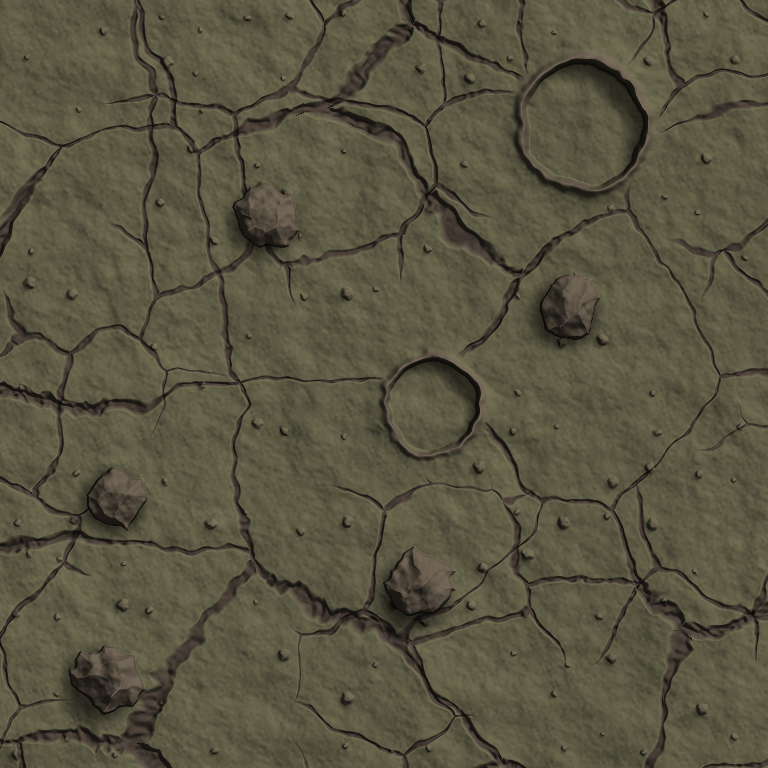
Give the GLSL for this texture, as a WebGL 1 fragment shader.

```glsl
precision highp float;
// Cracked olive ground with craters, faceted rocks and pebbles, lit from the upper right.
uniform vec2 u_resolution;

const vec3 MOSS = vec3(0.368, 0.357, 0.270);
const vec3 DIRT = vec3(0.365, 0.315, 0.275);
const vec3 LIGHT = vec3(0.485, 0.485, 0.728);
const vec2 TOWARD_LIGHT = vec2(0.7071);

struct Surface { float height; float dirt; float shade; };

vec2 hash2(vec2 p) {
  vec3 q = fract(p.xyx * vec3(0.1031, 0.1030, 0.0973));
  q += dot(q, q.yzx + 33.33);
  return fract((q.xx + q.yz) * q.zy);
}

float noise(vec2 p) {
  vec2 i = floor(p), f = fract(p);
  f = f * f * (3.0 - 2.0 * f);
  return mix(mix(hash2(i).x, hash2(i + vec2(1.0, 0.0)).x, f.x),
             mix(hash2(i + vec2(0.0, 1.0)).x, hash2(i + vec2(1.0)).x, f.x), f.y);
}

vec2 wobble(vec2 p) { return vec2(noise(p), noise(p + 17.3)) - 0.5; }

// Fine relief whose octaves all have about the same slope.
float grain(vec2 p) {
  float sum = 0.0, freq = 22.0;
  for (int i = 0; i < 4; i++) {
    sum += noise(p * freq) / freq;
    p = mat2(0.8, 0.6, -0.6, 0.8) * p + 3.7;
    freq *= 2.15;
  }
  return sum * 0.15;
}

// Distance to the border between the two nearest cell centres.
float cellBorder(vec2 p, float scale) {
  p *= scale;
  vec2 cell = floor(p), nearA = vec2(9.0), nearB = vec2(9.0);
  for (int y = -1; y <= 1; y++)
    for (int x = -1; x <= 1; x++) {
      vec2 c = cell + vec2(float(x), float(y));
      vec2 d = c + 0.1 + 0.8 * hash2(c + scale) - p;
      if (dot(d, d) < dot(nearA, nearA)) { nearB = nearA; nearA = d; }
      else if (dot(d, d) < dot(nearB, nearB)) nearB = d;
    }
  return 0.5 * dot(nearA + nearB, normalize(nearB - nearA)) / scale;
}

void addCracks(inout Surface s, vec2 p, float scale, float width) {
  float rough = noise(p * 95.0);
  float d = cellBorder(p, scale) + width * 0.7 * (rough - 0.5);
  float groove = 1.0 - smoothstep(0.25 * width, width + 0.0008, d);
  float amount = groove * smoothstep(0.0004, 0.0025, width);
  s.height += amount * (0.006 * noise(p * 130.0) * min(1.0, width * 120.0) - 0.95 * width);
  s.dirt = max(s.dirt, amount);
  s.shade *= 1.0 - 0.27 * amount;
}

void addPebbles(inout Surface s, vec2 p, float scale) {
  vec2 cell = floor(p * scale), rnd = hash2(cell + 51.0);
  vec2 d = p - (cell + 0.25 + 0.5 * hash2(cell + 7.0)) / scale;
  float radius = mix(0.003, 0.0085, rnd.x * rnd.x) * step(rnd.y, 0.45) + 0.00001;
  float r = length(d + 0.004 * wobble(p * 160.0)) / radius;
  float bump = 1.0 - smoothstep(0.25, 1.1, r);
  s.height += bump * radius * 0.75;
  s.dirt = max(s.dirt, 0.5 * bump);
  float shadow = 1.0 - smoothstep(0.4, 1.5, length(d + TOWARD_LIGHT * radius * 0.8) / radius);
  s.shade *= 1.0 - 0.25 * shadow * (1.0 - bump);
}

void addCrater(inout Surface s, vec2 p, vec2 centre, float radius) {
  vec2 d = p - centre + 0.010 * wobble(p * 24.0) + 0.005 * wobble(p * 80.0);
  float r = length(d) / radius;
  float cleared = 1.0 - smoothstep(1.1, 1.4, r);
  float inside = 1.0 - smoothstep(0.91, 1.0, r);
  float offRim = (r - 1.02) / 0.065;
  float lip = exp(-offRim * offRim);
  float apron = exp(-max(r - 1.0, 0.0) * 5.0) * (1.0 - inside);
  s.height = mix(s.height, grain(p), cleared) + radius * (0.07 * lip + 0.08 * apron - 0.13 * inside);
  s.height += 0.005 * apron * noise(p * 75.0);
  s.dirt = mix(s.dirt, 0.8 * lip, cleared);
  float shadow = smoothstep(0.82, 1.22, length(d + TOWARD_LIGHT * radius * 0.42) / radius);
  s.shade = mix(s.shade, 1.0, cleared) * (1.0 - 0.56 * shadow * inside);
}

void addRock(inout Surface s, vec2 p, vec2 centre, float radius, float seed) {
  vec2 d = p - centre;
  float shadow = 1.0 - smoothstep(0.65, 1.5, length(d + TOWARD_LIGHT * radius * 0.35) / radius);
  s.shade *= 1.0 - 0.6 * shadow;
  d += 0.012 * wobble(p * 45.0) + 0.004 * wobble(p * 120.0);
  // The lowest of several tilted planes gives the facets.
  float top = 0.62 * radius + 0.2 * d.x;
  for (int k = 0; k < 8; k++) {
    vec2 rnd = hash2(vec2(float(k), seed + 3.0));
    float angle = 0.785 * float(k) + 0.6 * rnd.x;
    float side = radius * (0.88 + 0.25 * rnd.y) - dot(d, vec2(cos(angle), sin(angle)));
    top = min(top, side * mix(0.65, 1.6, rnd.x));
  }
  float mask = smoothstep(0.0, 0.003, top);
  float stone = top + 0.007 * noise(p * 75.0) + 1.5 * grain(p);
  s.height = mix(s.height, stone, mask);
  s.dirt = mix(s.dirt, 0.75, mask);
  s.shade = mix(s.shade, 0.96, mask);
}

Surface ground(vec2 p) {
  Surface s = Surface(grain(p), 0.0, 1.0);
  vec2 bent = p + 0.07 * wobble(p * 6.0) + 0.025 * wobble(p * 19.0) + 0.008 * wobble(p * 55.0);
  addCracks(s, bent, 3.5, 0.0025 + 0.011 * smoothstep(0.2, 0.8, noise(p * 4.5 + 2.0)));
  addCracks(s, bent + 5.0, 6.5, 0.0045 * smoothstep(0.45, 0.75, noise(p * 4.0 + 9.0)));
  addPebbles(s, p, 17.0);
  // Five rocks, then two craters, along a low-discrepancy sequence.
  for (int i = 0; i < 7; i++) {
    float n = float(i);
    vec2 centre = 0.1 + vec2(0.8, 0.85) * fract(vec2(0.05, 0.02) + n * vec2(0.7549, 0.5698));
    if (i < 5) addRock(s, p, centre, 0.036 + 0.007 * hash2(vec2(n, 4.0)).x, n);
    else addCrater(s, p, centre, 0.083 - 0.02 * (n - 5.0));
  }
  return s;
}

void main() {
  vec2 p = gl_FragCoord.xy / min(u_resolution.x, u_resolution.y);
  float e = 0.0015;
  Surface s = ground(p);
  vec2 slope = vec2(ground(p + vec2(e, 0.0)).height, ground(p + vec2(0.0, e)).height) - s.height;
  vec3 normal = normalize(vec3(-slope / e, 1.0));
  float light = (0.3 + 0.7 * max(dot(normal, LIGHT), 0.0) / LIGHT.z) * s.shade;
  float tint = 0.95 + 0.08 * noise(p * 5.0) + 0.03 * noise(p * 40.0);
  gl_FragColor = vec4(mix(MOSS, DIRT, s.dirt) * tint * light, 1.0);
}
```
